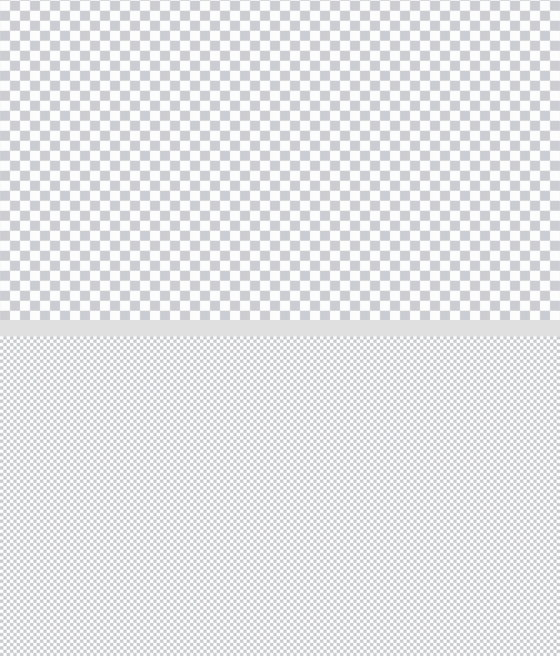
Top: one tile. Bottom: repeated 3 by 3.
Give the GLSL for this pattern, as a WebGL 2 fragment shader.

```glsl
#version 300 es
precision highp float;
// Seamless two-tone checkerboard: pale squares alternating with cool grey ones.
// Two softened square waves, one per axis, are multiplied to choose the tone;
// a wrapping hash gives each grey square a very slight tint.

uniform vec2 u_resolution;
out vec4 fragColor;

const vec2 REPEATS = vec2(28.0, 16.0);     // two-square periods across and down
const vec2 OFFSET = vec2(0.0, 0.08);       // grid shift, in squares
const float EDGE_SOFTNESS = 0.06;          // half width of an edge, in squares
const float TINT_AMOUNT = 0.004;           // tint range of the grey squares
const vec3 PALE = vec3(0.992, 0.992, 0.994);
const vec3 GREY = vec3(0.797, 0.802, 0.822);
const vec3 TINT_AXIS = vec3(-1.0, 0.2, 0.8);

// Sine-free hash of a square's index, from 0 to 1
float hash(vec2 cell) {
    vec3 p = fract(vec3(cell.xyx) * 0.1031);
    p += dot(p, p.yzx + 33.33);
    return fract((p.x + p.y) * p.z);
}

// Square wave per axis, +1 on even squares and -1 on odd, with ramped edges
vec2 softSquareWave(vec2 p, vec2 halfWidth) {
    vec2 edgeDistance = 0.5 - abs(fract(p) - 0.5);
    vec2 parity = 1.0 - 2.0 * mod(floor(p), 2.0);
    return parity * clamp(edgeDistance / halfWidth, 0.0, 1.0);
}

void main() {
    vec2 squares = 2.0 * REPEATS;
    vec2 p = gl_FragCoord.xy / u_resolution * squares + OFFSET;

    // Edges never get narrower than one pixel
    vec2 halfPixel = 0.5 * squares / u_resolution;
    vec2 wave = softSquareWave(p, max(vec2(EDGE_SOFTNESS), halfPixel));
    float greyness = 0.5 + 0.5 * wave.x * wave.y;

    // Faint variation between squares, wrapped at the canvas edges
    float tint = hash(mod(floor(p), squares)) - 0.5;
    vec3 grey = GREY + TINT_AMOUNT * tint * TINT_AXIS;

    fragColor = vec4(mix(PALE, grey, greyness), 1.0);
}
```
